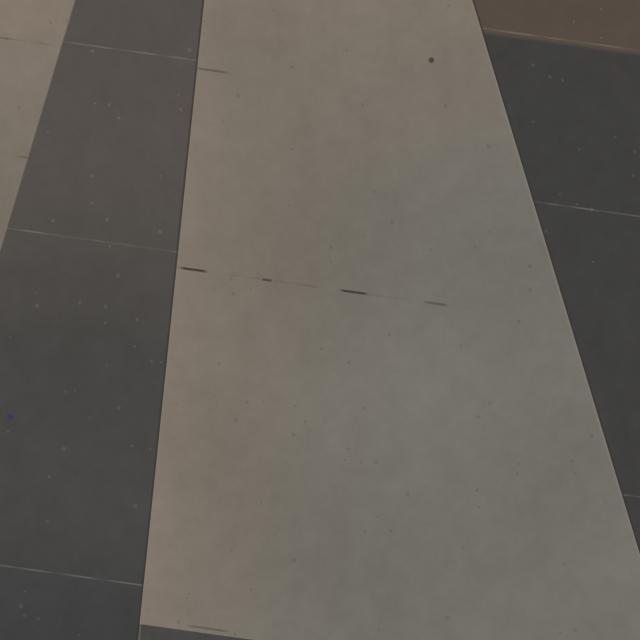
A WebGL 2 fragment shader for this texture:

```glsl
#version 300 es
precision highp float;
uniform vec2 u_resolution;
out vec4 fragColor;

const float CONVERGENCE = 0.97;
const float VANISH_X = 0.426;
const float JOINT_SLOPE = 0.14;
const vec3 BAND_EDGES = vec3(-0.309, -0.107, 0.312);
const vec3 STONE = vec3(0.45, 0.425, 0.385);
const vec3 STONE_WARM = vec3(0.51, 0.465, 0.42);
const vec3 STONE_COOL = vec3(0.445, 0.435, 0.405);
const vec3 SLATE_PALE = vec3(0.335, 0.315, 0.297);
const vec3 SLATE = vec3(0.285, 0.277, 0.268);
const vec3 SLATE_DEEP = vec3(0.25, 0.248, 0.242);
const vec3 SLATE_BROWN = vec3(0.335, 0.295, 0.265);
const vec3 GROUT_DARK = vec3(0.23, 0.21, 0.19);
const vec3 GROUT_PALE = vec3(0.50, 0.47, 0.43);

vec2 hash2(vec2 p) {
  vec3 q = fract(p.xyx * vec3(0.1031, 0.1030, 0.0973));
  q += dot(q, q.yzx + 33.33);
  return fract((q.xx + q.yz) * q.zy);
}

float corner(vec2 cell, vec2 offset, vec2 f) {
  return dot(hash2(cell + offset) * 2.0 - 1.0, f - offset);
}

float gradientNoise(vec2 p) {
  vec2 i = floor(p), f = p - i;
  vec2 w = f * f * f * (f * (f * 6.0 - 15.0) + 10.0);
  return mix(mix(corner(i, vec2(0, 0), f), corner(i, vec2(1, 0), f), w.x),
             mix(corner(i, vec2(0, 1), f), corner(i, vec2(1, 1), f), w.x), w.y);
}

float mottle(vec2 p) {
  float sum = 0.0, amp = 1.0;
  for (int i = 0; i < 5; i++) {
    sum += amp * gradientNoise(p + float(i) * 17.3);
    p *= 2.3;
    amp *= 0.72;
  }
  return sum;
}

float stroke(float d, float halfWidth, float aa) {
  return 1.0 - smoothstep(halfWidth - aa, halfWidth + aa, abs(d));
}

// Canvas distance to the nearest cross joint of a receding column
float jointDistance(float depth, float phase, float period) {
  float t = (depth - phase) / period;
  return (t - round(t)) * period / (CONVERGENCE * depth * depth);
}

float dash(float x, float center, float halfLength) {
  return 1.0 - smoothstep(0.6, 1.1, abs(x - center) / halfLength);
}

float spot(vec2 p, vec2 center, float radius) {
  return 1.0 - smoothstep(0.4, 1.2, length(p - center) / radius);
}

// Sparse pale or dark flecks, at most one per cell
float flecks(vec2 p, float scale, float density) {
  vec2 cell = floor(p * scale);
  vec2 h = hash2(cell + 7.0);
  float present = step(h.x, density);
  return present * spot(fract(p * scale), 0.25 + 0.5 * hash2(cell + 41.0), 0.08 + 0.1 * h.y);
}

void main() {
  vec2 uv = gl_FragCoord.xy / u_resolution;
  float aa = 0.8 / min(u_resolution.x, u_resolution.y);

  // Perspective coordinates of the floor
  float drop = 1.0 - uv.y;
  float spread = 1.0 + CONVERGENCE * drop;
  float across = (uv.x - VANISH_X) / spread;
  float depth = 1.0 / (1.0 + CONVERGENCE * (drop - JOINT_SLOPE * (uv.x - 0.3)));
  vec3 edge = (across - BAND_EDGES) * spread / sqrt(1.0 + BAND_EDGES * BAND_EDGES);
  vec3 past = smoothstep(-aa, aa, edge);
  float grain = mottle(uv * 22.0);
  float cloud = gradientNoise(uv * 4.0 + 3.0);
  float broken = smoothstep(-0.25, 0.3, gradientNoise(uv * vec2(28.0, 9.0)));

  // Pale stone columns
  vec3 stone = mix(STONE, STONE_COOL, smoothstep(0.4, 0.95, uv.x + 0.3 * drop));
  float warmth = max(exp(-max(edge.y, 0.0) * 9.0), 0.8 * smoothstep(0.6, 1.05, uv.y));
  stone = mix(stone, STONE_WARM, 0.85 * warmth) + 0.03 * cloud;
  vec3 farStone = mix(STONE, STONE_WARM, smoothstep(0.6, 1.0, uv.y));
  float farJoint = stroke(jointDistance(depth, 0.911, 0.126), 0.0012, aa);
  farStone = mix(farStone, GROUT_DARK, 0.4 * farJoint * broken);

  // Worn joint showing only in places, and a slate row closing the column
  float stoneJoint = jointDistance(depth, 0.71, 0.197);
  float middleRow = step(abs(depth - 0.71), 0.09);
  float worn = dash(uv.x, 0.303, 0.022) + 0.8 * dash(uv.x, 0.417, 0.008)
             + dash(uv.x, 0.553, 0.022) + 0.4 * dash(uv.x, 0.68, 0.02);
  float chips = middleRow * (0.14 * broken * (1.0 - smoothstep(0.6, 0.9, uv.x)) + 0.75 * worn);
  chips += (1.0 - middleRow) * 0.35 * dash(uv.x, 0.325, 0.035);
  stone = mix(stone, GROUT_DARK, min(chips, 1.0) * stroke(stoneJoint, 0.0018, aa));
  stone = mix(stone, GROUT_DARK, 0.8 * spot(uv, vec2(0.674, 0.906), 0.005));
  float closing = (0.511 - depth) / (CONVERGENCE * depth * depth);
  stone = mix(stone, SLATE, smoothstep(-aa, aa, closing));

  // Dark slate columns
  vec3 slate = mix(SLATE, SLATE_PALE, smoothstep(0.42, 0.75, uv.y));
  slate = mix(SLATE_DEEP + vec3(0.0, 0.004, 0.012), slate, smoothstep(0.0, 0.25, uv.y));
  float slateJoint = stroke(jointDistance(depth, 0.722, 0.195), 0.0014, aa);
  slate = mix(slate, GROUT_PALE, slateJoint * (0.15 + 0.35 * broken));
  slate = mix(slate, vec3(0.24, 0.2, 0.42), 0.8 * spot(uv, vec2(0.016, 0.349), 0.006));
  vec3 deep = mix(SLATE_DEEP, SLATE_BROWN, smoothstep(1.008, 1.016, depth));
  float deepJoint = stroke(jointDistance(depth, 0.811, 0.208), 0.0014, aa);
  deep = mix(deep, GROUT_PALE, deepJoint * (0.15 + 0.35 * broken));
  slate += 0.015 * cloud;

  // Bands, their seams and the surface grain
  vec3 color = mix(mix(mix(farStone, slate, past.x), stone, past.y), deep, past.z);
  float isDark = past.x * (1.0 - past.y) + past.z;
  color += mix(0.016, 0.012, isDark) * grain;
  color += mix(-0.035, 0.05, isDark) * flecks(uv, 45.0, 0.07);
  color = mix(color, GROUT_DARK, 0.6 * stroke(edge.y + 0.0015, 0.0015, aa));
  color = mix(color, GROUT_PALE, 0.5 * stroke(edge.y - 0.002, 0.0012, aa));
  color = mix(color, GROUT_PALE, 0.35 * stroke(edge.x, 0.0015, aa));
  color = mix(color, GROUT_PALE, 0.6 * stroke(edge.z + 0.002, 0.0016, aa));
  color = mix(color, GROUT_DARK, 0.6 * stroke(edge.z - 0.0015, 0.0014, aa));
  fragColor = vec4(color, 1.0);
}
```
